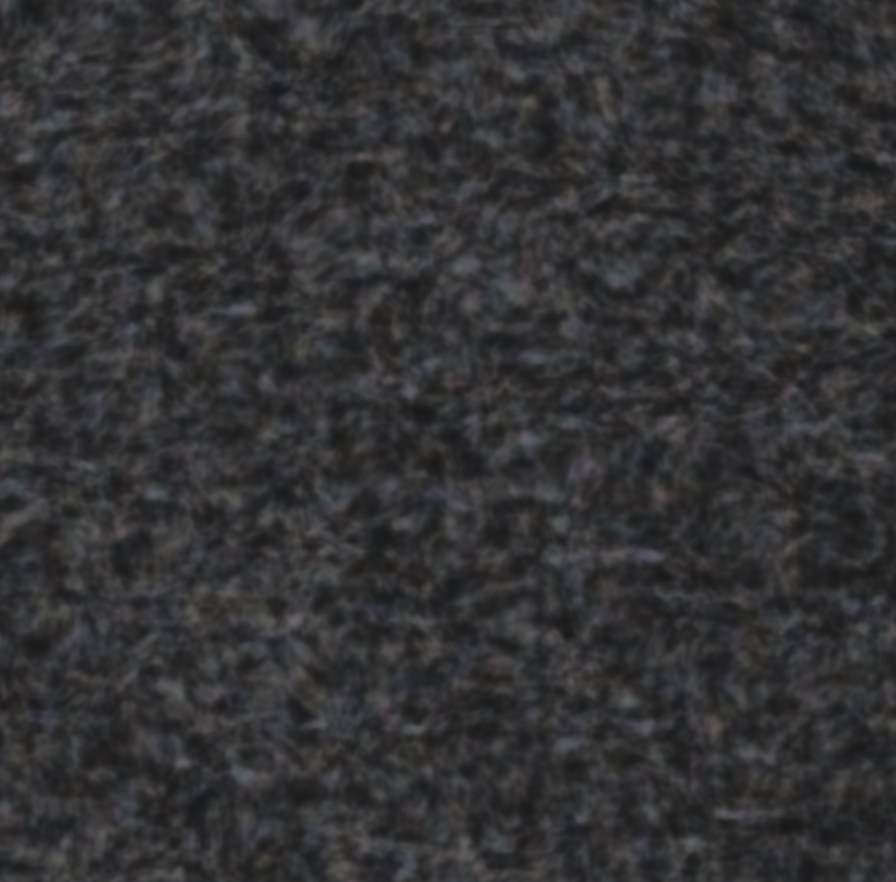
Reproduce this texture procedurally as a WebGL 2 fragment shader.

```glsl
#version 300 es
precision highp float;

uniform vec2 u_resolution;
out vec4 fragColor;

const float TAU = 6.28319;

vec2 hash2(vec2 p) {
  vec3 q = fract(vec3(p.xyx) * vec3(0.1031, 0.1030, 0.0973));
  q += dot(q, q.yzx + 33.33);
  return fract((q.xx + q.yz) * q.zy);
}

float cornerSlope(vec2 cell, vec2 offset) {
  float angle = TAU * hash2(cell).x;
  return dot(vec2(cos(angle), sin(angle)), offset);
}

// Gradient noise scaled to roughly unit deviation
float noise(vec2 p) {
  vec2 i = floor(p), f = p - i;
  vec2 w = f * f * f * (f * (f * 6.0 - 15.0) + 10.0);
  vec2 e = vec2(1.0, 0.0);
  float low = mix(cornerSlope(i, f), cornerSlope(i + e.xy, f - e.xy), w.x);
  float high = mix(cornerSlope(i + e.yx, f - e.yx), cornerSlope(i + e.xx, f - e.xx), w.x);
  return mix(low, high, w.y) * 4.7;
}

// Soft oval spots on a staggered, jittered lattice
float spots(vec2 p, vec2 tightness, float lean, float rarity, float seed) {
  float total = 0.0;
  float row = floor(p.y);
  for (int j = -2; j <= 2; j++) {
    float y = row + float(j);
    float shift = 0.5 * mod(y, 2.0);
    float column = floor(p.x - shift);
    for (int i = -2; i <= 2; i++) {
      vec2 cell = vec2(column + float(i), y);
      vec2 jitter = hash2(cell + seed);
      vec2 traits = hash2(cell + seed + 71.0);
      vec2 d = p - cell - vec2(shift, 0.0) - mix(vec2(0.5), jitter, 0.6);
      float angle = lean + (traits.x - 0.5) * 1.6;
      d = mat2(cos(angle), -sin(angle), sin(angle), cos(angle)) * d;
      total += pow(traits.y, rarity) * exp(-dot(d * d, tightness));
    }
  }
  return total;
}

// Rows arch over the upper part and wander slightly everywhere
vec2 bendRows(vec2 p) {
  float arch = 0.26 * (p.x - 0.45) * (p.x - 0.45) * smoothstep(0.35, 1.0, p.y);
  vec2 wander = vec2(noise(p * 9.0 + 5.0), noise(p * 9.0 + 40.0));
  return p + vec2(0.0, arch) + 0.0035 * wander;
}

float knitRelief(vec2 p, float height) {
  float holes = spots(p * vec2(21.0, 27.0), vec2(5.5, 8.5), 0.0, 0.35, 10.0);
  float flecks = spots(p * vec2(27.0, 31.0), vec2(7.0, 22.0), 0.45, 2.5, 130.0);
  float flatten = mix(1.0, 0.78, smoothstep(0.5, 0.9, height));
  float yarn = noise(p * vec2(40.0 * flatten, 42.0) + 17.0);
  float fibre = noise(p * vec2(72.0, 76.0) + 63.0);
  float fuzz = noise(p * 125.0 + 91.0);
  return (0.36 - holes) * 1.9 + (flecks - 0.08) * 2.1
       + 0.46 * yarn + 0.36 * fibre + 0.15 * fuzz;
}

// Broad wear, faint upright ribs and a darker right side
float shading(vec2 p) {
  float wear = 0.16 * noise(p * 5.0 + 3.0) + 0.14 * noise(p * 13.0 + 29.0);
  float ribs = 0.12 * noise(vec2(p.x * 48.0, p.y * 4.0) + 7.0);
  return wear + ribs + 0.08 - 0.35 * smoothstep(0.65, 1.0, p.x);
}

vec3 tint(vec2 p) {
  float warmth = 0.028 * noise(p * 24.0 + 50.0);
  float violet = 0.014 * noise(p * 31.0 + 83.0);
  return vec3(0.995, 0.99, 1.025)
       + warmth * vec3(1.0, 0.1, -1.0) + violet * vec3(0.5, -1.0, 0.5);
}

void main() {
  vec2 p = gl_FragCoord.xy / u_resolution.y;
  float relief = knitRelief(bendRows(p), p.y) + shading(p);
  // Soft limits keep the holes charcoal and the highlights grey
  relief = 2.8 * tanh(relief / 2.8);
  float light = 0.193 * exp(0.29 * relief);
  fragColor = vec4(light * tint(p), 1.0);
}
```
